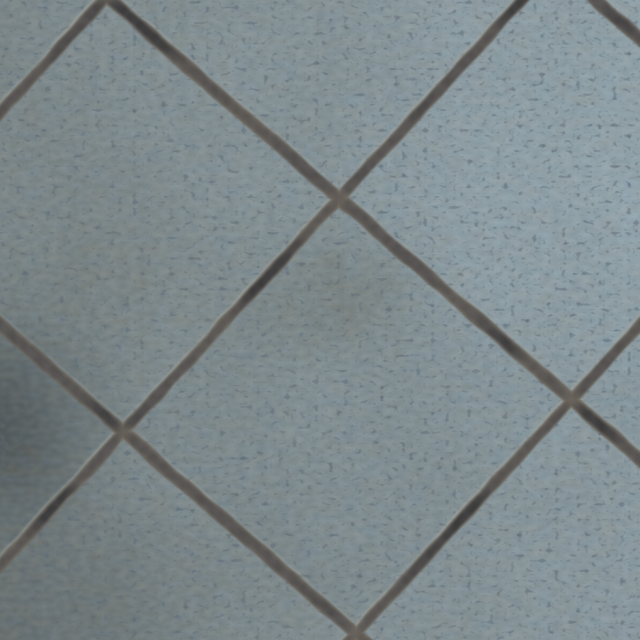
Give the GLSL for this texture, as a WebGL 1 fragment shader.

```glsl
precision highp float;

// Blue-grey speckled floor tiles laid on a diagonal, with worn brown-grey grout.
// A skewed lattice gives tile coordinates; distances to its lines shape the joints,
// and gradient noise adds specks, stains, uneven light and ragged grout edges.

uniform vec2 u_resolution;

const vec2 CROSSING = vec2(0.530, 0.690);     // one grout crossing
const vec2 TILE_DOWN = vec2(0.363, -0.315);   // tile side towards lower right
const vec2 TILE_UP = vec2(0.337, 0.365);      // tile side towards upper right
const float HALF_WIDTH_UP = 0.0085;           // joints rising to the right
const float HALF_WIDTH_DOWN = 0.0100;         // joints falling to the right
const float EDGE_BLUR = 0.0028;
const float WOBBLE = 0.0022;
const float TILE_VARIATION = 0.018;

const vec3 SHADE_COLOR = vec3(0.470, 0.507, 0.510);
const vec3 LIGHT_COLOR = vec3(0.570, 0.636, 0.665);
const vec3 STAIN_COLOR = vec3(0.455, 0.475, 0.455);
const vec3 SPECK_COLOR = vec3(0.365, 0.415, 0.465);
const vec3 RIM_COLOR = vec3(0.620, 0.630, 0.600);
const vec3 GROUT_COLOR = vec3(0.340, 0.330, 0.325);
const vec3 GROUT_TAN = vec3(0.430, 0.405, 0.365);
const vec3 GROUT_DARK = vec3(0.215, 0.215, 0.220);

float hash(vec2 p) {
  vec3 q = fract(vec3(p.xyx) * 0.1031);
  q += dot(q, q.yzx + 33.33);
  return fract((q.x + q.y) * q.z);
}

vec2 gradient(vec2 cell) {
  float angle = 6.28318 * hash(cell);
  return vec2(cos(angle), sin(angle));
}

// Gradient noise, roughly -0.7 to 0.7
float noise(vec2 p) {
  vec2 i = floor(p), f = fract(p);
  vec2 w = f * f * f * (f * (f * 6.0 - 15.0) + 10.0);
  vec2 x = vec2(1.0, 0.0);
  float low = mix(dot(gradient(i), f), dot(gradient(i + x), f - x), w.x);
  float high = mix(dot(gradient(i + x.yx), f - x.yx),
                   dot(gradient(i + x.xx), f - x.xx), w.x);
  return mix(low, high, w.y);
}

float fbm(vec2 p) {
  float sum = 0.0, amplitude = 1.0;
  for (int i = 0; i < 4; i++) {
    sum += amplitude * noise(p);
    p = p * 2.03 + 17.3;
    amplitude *= 0.5;
  }
  return sum;
}

float cross2(vec2 a, vec2 b) { return a.x * b.y - a.y * b.x; }

float blob(vec2 p, vec2 center, vec2 radius) {
  vec2 q = (p - center) / radius;
  return exp(-dot(q, q));
}

// Uneven daylight, stains and speckle of the glazed surface
vec3 tileSurface(vec2 p, vec2 tile) {
  float light = 0.43 + 0.65 * (p.x - 0.5) + 0.20 * (p.y - 0.5);
  light += 0.22 * blob(p, vec2(0.84, 0.66), vec2(0.24, 0.27));
  light += 0.14 * fbm(p * 5.0 + 40.0);
  vec3 color = mix(SHADE_COLOR, LIGHT_COLOR, clamp(light, 0.0, 1.0));
  color += TILE_VARIATION * (hash(tile + 51.0) - 0.5);

  float stain = 0.7 * blob(p, vec2(0.53, 0.53), vec2(0.11, 0.08))
              + 0.4 * blob(p, vec2(0.18, 0.57), vec2(0.13, 0.09));
  color = mix(color, STAIN_COLOR, stain * (0.75 + 0.5 * noise(p * 14.0)));
  color *= 1.0 - 0.28 * blob(p, vec2(0.0, 0.34), vec2(0.13, 0.15));
  color *= 1.0 - 0.14 * blob(p, vec2(0.0), vec2(0.30, 0.20));

  float speck = smoothstep(0.18, 0.55, noise(p * vec2(88.0, 125.0)));
  float fineSpeck = smoothstep(0.15, 0.55, noise(p * vec2(150.0, 210.0) + 70.0));
  color = mix(color, SPECK_COLOR, 0.50 * speck + 0.25 * fineSpeck);
  color += 0.040 * noise(p * vec2(65.0, 105.0) + 130.0);
  color += vec3(0.018, 0.0, -0.018) * noise(p * vec2(30.0, 55.0) + 9.0);
  return color;
}

void main() {
  vec2 p = gl_FragCoord.xy / u_resolution;
  float blur = max(EDGE_BLUR, 1.0 / min(u_resolution.x, u_resolution.y));

  // Lattice coordinates and signed distances to the nearest joints
  vec2 q = p - CROSSING;
  float area = cross2(TILE_DOWN, TILE_UP);
  vec2 lattice = vec2(cross2(q, TILE_UP), cross2(TILE_DOWN, q)) / area;
  vec2 spacing = area / vec2(length(TILE_UP), length(TILE_DOWN));
  vec2 d = (fract(lattice + 0.5) - 0.5) * spacing;
  d += WOBBLE * vec2(noise(p * 17.0), noise(p * 17.0 + 60.0));
  vec2 halfWidth = vec2(HALF_WIDTH_UP, HALF_WIDTH_DOWN) * (1.0 + 0.25 * noise(p * 23.0 + 90.0));
  vec2 joint = 1.0 - smoothstep(halfWidth - blur, halfWidth + blur, abs(d));

  // Worn tile rims catch light on the upper side of each joint
  vec3 color = tileSurface(p, floor(lattice));
  vec2 rimOffset = (d * vec2(-1.0, 1.0) - halfWidth - 0.002) / 0.003;
  vec2 rim = exp(-rimOffset * rimOffset) * vec2(0.60, 0.35);
  color = mix(color, RIM_COLOR, max(rim.x, rim.y) * (0.7 + 0.7 * noise(p * 12.0 + 5.0)));

  // Grout, tan at its margins and crossings, with dark grime in stretches
  vec2 across = abs(d) / halfWidth;
  float margin = smoothstep(0.25, 1.0, min(across.x, across.y));
  float junction = exp(-dot(d, d) / 0.00025);
  float tan_ = clamp(0.75 * margin + 0.7 * junction + 0.5 * noise(p * 9.0 + 31.0), 0.0, 1.0);
  vec3 grout = mix(GROUT_COLOR, GROUT_TAN, tan_);
  float grime = smoothstep(-0.05, 0.4, noise(p * 8.0 + 12.0)) * (1.0 - margin) * (1.0 - junction);
  grout = mix(grout, GROUT_DARK, 0.75 * grime) + 0.035 * noise(p * 75.0);
  color = mix(color, grout, max(joint.x, joint.y));

  gl_FragColor = vec4(color, 1.0);
}
```
